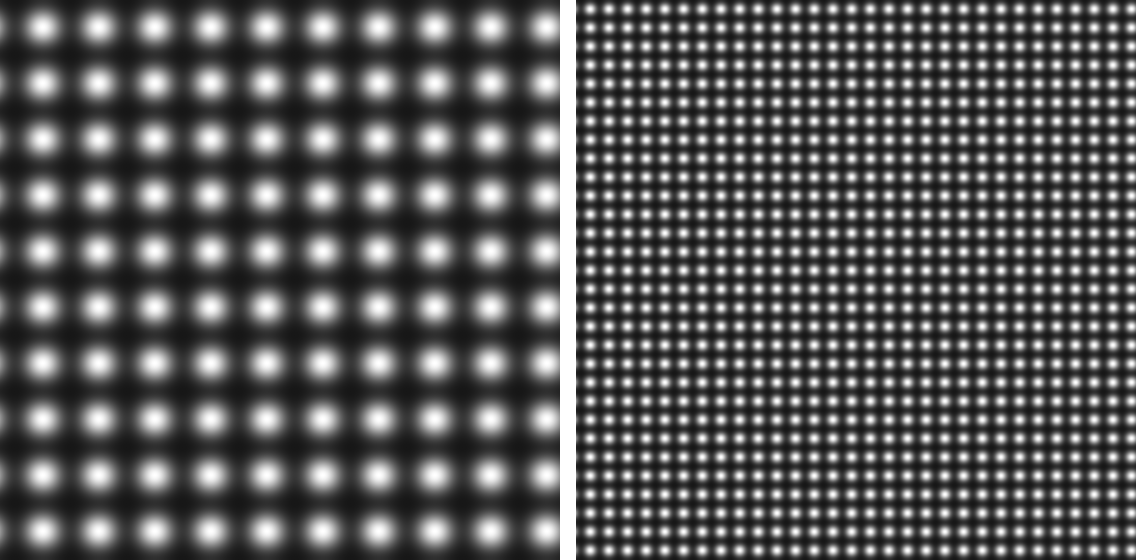
Left, the tile; right, the same tile 3 across and 3 down.
Give the GLSL for this pattern, as a WebGL 2 fragment shader.

```glsl
#version 300 es
precision highp float;

// A ten by ten grid of soft white glows on near-black.
// Each glow is a Gaussian, slightly wider than tall; overlapping tails of
// neighbouring glows add up to the grey bridges between them.

uniform vec2 u_resolution;
out vec4 fragColor;

// Sum of Gaussians spaced one unit apart, for both axes at once.
vec2 gaussianRow(vec2 offset, vec2 falloff) {
    vec2 total = vec2(0.0);
    for (int i = -1; i <= 1; i++) {
        vec2 d = offset - float(i);
        total += exp(-falloff * d * d);
    }
    return total;
}

void main() {
    vec2 uv = gl_FragCoord.xy / u_resolution;

    // Offset from the nearest glow centre, in cells from -0.5 to 0.5
    vec2 offset = fract(uv * 10.0 - vec2(0.765, 0.515) + 0.5) - 0.5;

    // The product of both axes gives the whole grid of glows
    vec2 row = gaussianRow(offset, vec2(10.1, 11.2));
    float glow = min(row.x * row.y, 1.0);

    vec3 background = vec3(0.07);
    vec3 glowColor = vec3(1.0);
    fragColor = vec4(mix(background, glowColor, glow), 1.0);
}
```
